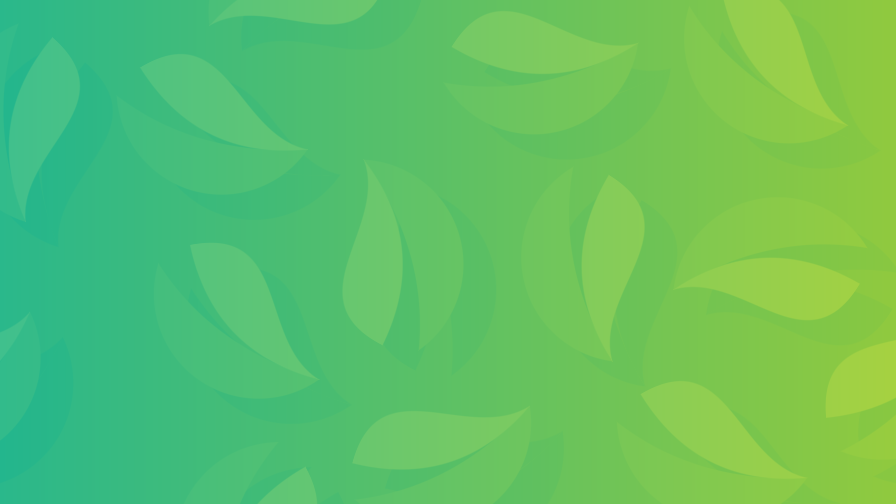
This background is drawn by a Shadertoy shader. Its source:

```glsl
const float LEAF_LENGTH = 0.37;
const vec2 SHADOW_OFFSET = vec2(0.065, -0.05);
const vec3 TEAL = vec3(0.165, 0.72, 0.545);
const vec3 LIME = vec3(0.565, 0.79, 0.245);
const vec3 BLADE_TINT = vec3(0.085, 0.032, 0.008);
const vec3 LOBE_TINT = vec3(0.03, 0.012, 0.0);
const vec3 SHADOW_TINT = vec3(-0.028, -0.008, 0.008);

// Each leaf: root x, root y, heading in radians
const int LEAF_COUNT = 14;
const vec3 LEAVES[LEAF_COUNT] = vec3[](
    vec3(0.104, 0.926, -1.715), vec3(0.278, 0.866, -0.455),
    vec3(0.771, 1.051, -2.862), vec3(0.896, 0.907, 0.02),
    vec3(1.431, 1.023, -0.825), vec3(0.759, 0.315, 1.671),
    vec3(1.208, 0.653, -1.552), vec3(1.706, 0.437, -3.11),
    vec3(0.377, 0.514, -0.807), vec3(-0.245, 0.171, 0.604),
    vec3(0.699, 0.081, 0.312), vec3(1.271, 0.218, -0.466),
    vec3(1.639, 0.171, 0.657), vec3(0.606, 0.074, -2.071));

// Leaf space: root at (0, 0), tip at (1, 0)
vec2 toLeaf(vec2 p, vec3 leaf) {
    vec2 heading = vec2(cos(leaf.z), sin(leaf.z));
    vec2 q = (p - leaf.xy) / LEAF_LENGTH;
    return vec2(dot(q, heading), dot(q, vec2(-heading.y, heading.x)));
}

float coverage(float inside, float softness) {
    return smoothstep(-softness, softness, inside);
}

// S-curved blade between two polynomial edges, positive inside
float blade(vec2 q) {
    float arch = q.x * (1.0 - q.x);
    float upper = arch * (1.55 - 2.4 * q.x + 0.6 * q.x * q.x);
    float lower = -0.62 * arch;
    float sides = min(upper - q.y, q.y - lower) * 0.85;
    return min(sides, min(q.x, 1.0 - q.x));
}

// Wide half leaf: a disc cut by a curved edge, positive inside
float lobe(vec2 q) {
    float s = (q.x + 0.047) / 1.047;
    float cut = mix(-0.19, 0.0, s) - 0.4 * s * (1.0 - s);
    float disc = 0.562 - length(q - vec2(0.444, 0.084));
    return min(disc, cut - q.y);
}

vec3 addLeaf(vec3 color, vec2 p, vec3 leaf, float softness) {
    vec2 q = toLeaf(p, leaf);
    vec2 shadowQ = toLeaf(p - SHADOW_OFFSET, leaf);
    float shadow = coverage(max(blade(shadowQ), lobe(shadowQ)), softness);
    vec3 tint = SHADOW_TINT * shadow;
    tint = mix(tint, LOBE_TINT, coverage(lobe(q), softness));
    tint = mix(tint, BLADE_TINT, coverage(blade(q), softness));
    return color + tint;
}

void mainImage(out vec4 fragColor, in vec2 fragCoord) {
    vec2 p = fragCoord / iResolution.y;
    float softness = 0.8 / (iResolution.y * LEAF_LENGTH);

    // Horizontal backdrop gradient
    vec3 color = mix(TEAL, LIME, fragCoord.x / iResolution.x);

    // Scattered leaves with offset shadows
    for (int i = 0; i < LEAF_COUNT; i++) {
        color = addLeaf(color, p, LEAVES[i], softness);
    }
    fragColor = vec4(clamp(color, 0.0, 1.0), 1.0);
}
```
